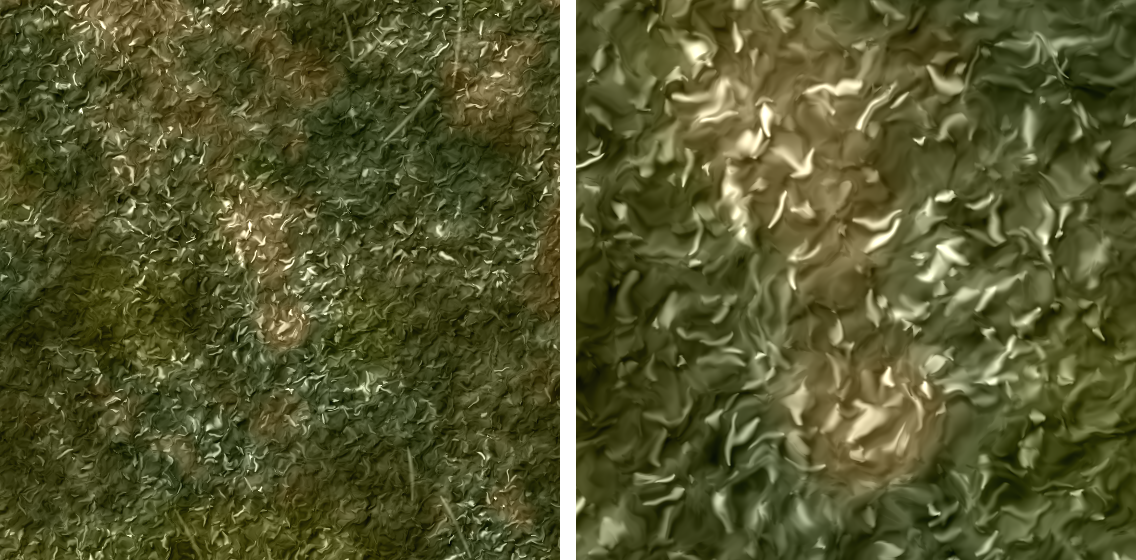
Left, the full canvas; right, a detail of the centre.
Write a three.js fragment shader that draws this texture.

```glsl
// Draws a rough, sunlit lawn of short matted blades with dry brown patches.
varying vec2 vUv;

float hash(vec2 p) {
  vec3 q = fract(p.xyx * 0.1031);
  q += dot(q, q.yzx + 33.33);
  return fract((q.x + q.y) * q.z);
}

float noise(vec2 p) {
  vec2 cell = floor(p);
  vec2 f = fract(p);
  f = f * f * (3.0 - 2.0 * f);
  float low = mix(hash(cell), hash(cell + vec2(1.0, 0.0)), f.x);
  float high = mix(hash(cell + vec2(0.0, 1.0)), hash(cell + 1.0), f.x);
  return mix(low, high, f.y);
}

float fbm(vec2 p) {
  float sum = 0.0;
  float weight = 0.57;
  for (int i = 0; i < 3; i++) {
    sum += weight * noise(p);
    p = mat2(1.6, 1.2, -1.2, 1.6) * p + 17.3;
    weight *= 0.5;
  }
  return sum;
}

// Soft, bent and tapered stroke along x
float bladeMask(vec2 p, float halfLength, float halfWidth, float bend) {
  float along = clamp(p.x / halfLength, -1.0, 1.0);
  float taper = halfWidth * (1.0 - 0.5 * along * along);
  vec2 spine = vec2(along * halfLength, bend * along * along);
  return 1.0 - smoothstep(0.0, taper * 1.5, length(p - spine));
}

vec2 rotate(vec2 p, float angle) {
  float c = cos(angle);
  float s = sin(angle);
  return vec2(c * p.x + s * p.y, c * p.y - s * p.x);
}

// Lays one layer of blades, each with a shadow, over the given tone
float layBlades(float tone, vec2 uv, float scale, float seed, float vigour) {
  vec2 p = uv * scale + seed * 3.7;
  vec2 home = floor(p);
  float wear = 0.45 + 0.55 * smoothstep(0.2, 0.6, noise(uv * 75.0 + seed * 9.0));
  for (int j = -1; j <= 1; j++) {
    for (int i = -1; i <= 1; i++) {
      vec2 cell = home + vec2(float(i), float(j));
      vec2 id = cell + seed * 41.0;
      vec2 center = cell + 0.2 + 0.6 * vec2(hash(id), hash(id + 71.0));
      float flow = 0.65 + 2.2 * (noise(center / scale * 5.0 + seed * 0.1) - 0.5);
      float angle = flow + 2.2 * (hash(id + 13.0) - 0.5);
      float size = hash(id + 29.0);
      float halfLength = mix(0.1, 0.65, size * size);
      float halfWidth = mix(0.09, 0.18, hash(id + 37.0));
      float bend = 0.24 * (hash(id + 53.0) - 0.5);
      vec2 q = p - center;
      float blade = bladeMask(rotate(q, angle), halfLength, halfWidth, bend);
      float shadow = bladeMask(rotate(q + vec2(-0.1, 0.15), angle),
                               halfLength, halfWidth * 1.3, bend);
      float light = hash(id + 97.0);
      float bladeTone = 0.24 + 0.5 * light * light * light * vigour;
      tone *= 1.0 - 0.28 * shadow;
      tone = mix(tone, bladeTone, blade * wear);
    }
  }
  return tone;
}

// Scatters a few long pale straws
float strawMask(vec2 uv) {
  float mask = 0.0;
  for (int i = 0; i < 7; i++) {
    vec2 id = vec2(float(i) * 7.0 + 3.0, 19.0);
    vec2 center = vec2(hash(id), hash(id + 5.0));
    float angle = 0.8 + 1.5 * hash(id + 11.0);
    float halfLength = mix(0.03, 0.09, hash(id + 23.0));
    float straw = bladeMask(rotate(uv - center, angle), halfLength, 0.0045, 0.003);
    mask = max(mask, straw * mix(0.45, 0.95, hash(id + 31.0)));
  }
  return mask * (0.5 + 0.5 * noise(uv * 70.0));
}

void main() {
  vec2 uv = vUv;

  // Ragged displacement shared by ground, blades and patches
  vec2 ragged = vec2(fbm(uv * 38.0), fbm(uv * 38.0 + 50.0)) - 0.5;
  vec2 warped = uv + 0.022 * ragged;

  // Matted ground with a diagonal grain
  vec2 grain = vec2(warped.x + warped.y, warped.y - warped.x);
  float fine = fbm(grain * vec2(28.0, 60.0)) - 0.5;
  float clump = fbm(uv * 7.0 + 8.0);
  float tuft = fbm(warped * 20.0 + 5.0) - 0.5;
  float broad = fbm(uv * 3.0 + 21.0) - 0.5;
  float dry = smoothstep(0.56, 0.76, fbm(warped * 5.0 + 2.6) + 0.16 * (uv.x + uv.y - 1.0));

  // Overlapping blades, brighter where the clumps are thick
  float tone = 0.27 + 0.26 * fine + 0.14 * tuft;
  float vigour = mix(0.45, 1.3, smoothstep(0.28, 0.68, clump + 0.35 * tuft));
  vigour = max(vigour, 1.1 * dry);
  for (int layer = 0; layer < 6; layer++) {
    float k = float(layer);
    tone = layBlades(tone, warped, 25.0 + 4.5 * k, k + 1.0, vigour);
  }
  tone = mix(tone, 0.68, strawMask(uv));
  tone += 0.17 * fine + 0.01;
  tone *= 1.0 + 0.55 * (clump - 0.5) + 0.5 * tuft + 0.4 * broad;

  // Olive ramp, tinted by dry, cool and mossy patches
  vec3 color = vec3(tone, tone + 0.008, tone - 0.15);
  float cool = smoothstep(0.45, 0.75, fbm(warped * 4.0 + 31.0) + 0.1 * (uv.y - 0.5));
  float moss = smoothstep(0.52, 0.8, fbm(warped * 4.5 + 63.0) + 0.22 * (0.4 - uv.y));
  color += dry * vec3(0.14, 0.08, 0.07);
  color += cool * (1.0 - dry) * vec3(-0.035, -0.005, 0.015);
  color += moss * (1.0 - dry) * vec3(0.025, 0.02, -0.03);
  gl_FragColor = vec4(clamp(color, 0.015, 1.0), 1.0);
}
```
